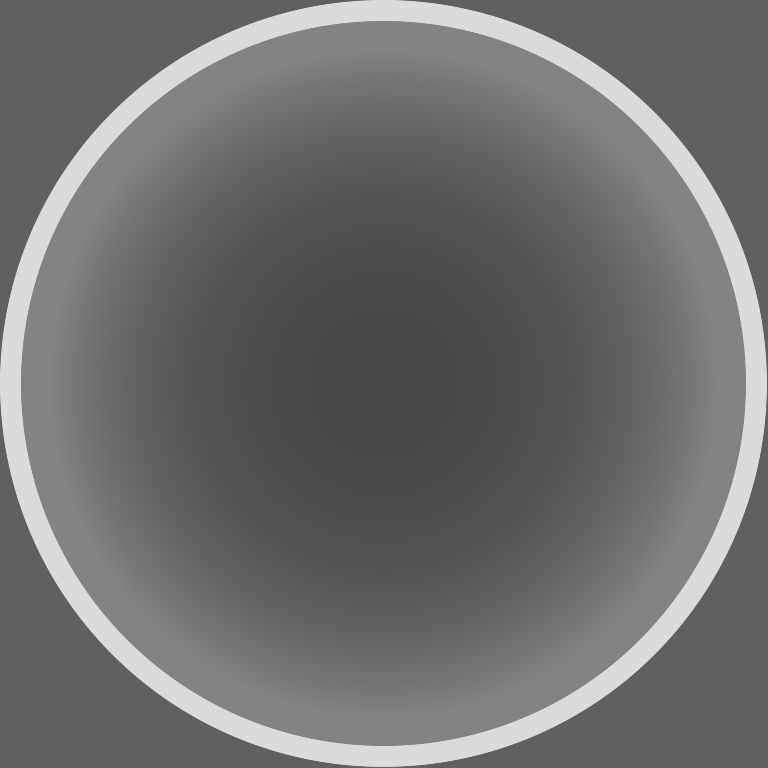
A WebGL 1 fragment shader for this background:

```glsl
precision highp float;
// A dark, softly hollowed grey disc with a pale rim on a flat grey ground.

uniform vec2 u_resolution;

// Smooth coverage of a disc, one pixel wide at its edge.
float discMask(float dist, float radius, float pixel) {
  return 1.0 - smoothstep(-0.5 * pixel, 0.5 * pixel, dist - radius);
}

void main() {
  float pixel = 1.0 / min(u_resolution.x, u_resolution.y);
  vec2 position = (gl_FragCoord.xy - 0.5 * u_resolution) * pixel;
  float dist = length(position - vec2(-0.0007, 0.0007));

  // Shading rises from the dark centre to a flat outer band.
  float rise = pow(min(dist / 0.434, 1.0), 2.7);
  float bowl = mix(0.28, 0.512, rise);

  // Ground, pale rim, then the bowl inside it.
  float grey = 0.376;
  grey = mix(grey, 0.86, discMask(dist, 0.4993, pixel));
  grey = mix(grey, bowl, discMask(dist, 0.472, pixel));

  gl_FragColor = vec4(vec3(grey), 1.0);
}
```
